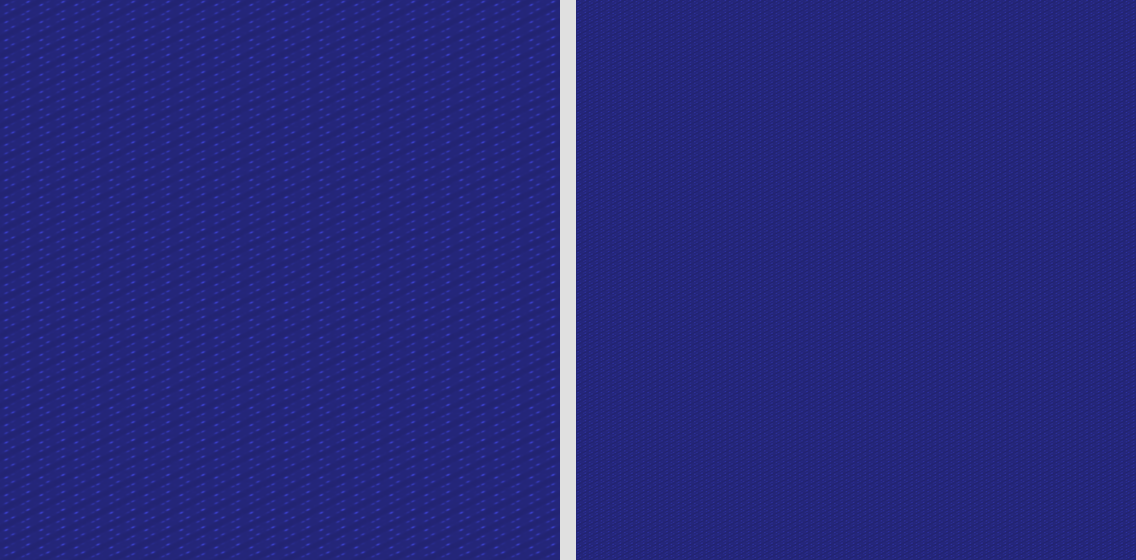
Left, the tile; right, the same tile 3 across and 3 down.
Reproduce this texture procedurally as a Shadertoy shader.

```glsl
// Dark indigo twill cloth with fine diagonal ribs and small bright thread flecks.

const float TAU = 6.2831853;
const vec2 REPEATS = vec2(16.0, 32.0);

float hash(vec2 p) {
    vec3 q = fract(vec3(p.xyx) * 0.1031);
    q += dot(q, q.yzx + 33.33);
    return fract((q.x + q.y) * q.z);
}

// Value noise that wraps after the given whole number of cells
float wrapNoise(vec2 uv, vec2 cells) {
    vec2 p = uv * cells;
    vec2 i = floor(p);
    vec2 f = fract(p);
    f = f * f * (3.0 - 2.0 * f);
    float low = mix(hash(mod(i, cells)), hash(mod(i + vec2(1, 0), cells)), f.x);
    float high = mix(hash(mod(i + vec2(0, 1), cells)), hash(mod(i + 1.0, cells)), f.x);
    return mix(low, high, f.y);
}

// Flecks where the light thread surfaces, two ribs of four in each repeat
float threadFlecks(vec2 p) {
    const vec4 across = vec4(0.18, 0.37, 0.66, 0.80);
    float light = 0.0;
    for (int rib = 0; rib < 2; rib++) {
        vec4 strength = rib == 0 ? vec4(0.55, 0.8, 0.25, 1.0) : vec4(0.95, 0.2, 0.5, 0.7);
        for (int k = 0; k < 4; k++) {
            vec2 center = vec2(across[k], across[k] + 0.08 + 0.46 * float(rib));
            vec2 q = p - center + 0.5;
            vec2 id = mod(floor(q), REPEATS);
            vec2 offset = (fract(q) - 0.5) / REPEATS;

            // Slight shift and wear from row to row
            float seed = float(k + 4 * rib);
            float rowWear = hash(vec2(seed, id.y));
            offset.y += (rowWear - 0.5) * 0.0015;

            // Short dashes that lean along the rib
            offset.y -= 0.3 * offset.x;
            vec2 d = offset / vec2(0.0034, 0.0018);
            light = max(light, strength[k] * (0.85 + 0.2 * rowWear) * exp(-dot(d, d)));
        }
    }
    return light;
}

void mainImage(out vec4 fragColor, in vec2 fragCoord) {
    vec2 uv = fragCoord / iResolution.xy;
    vec2 p = uv * REPEATS;

    // Paired diagonal ribs with a dark furrow between the pairs
    float phase = p.y - p.x;
    float fineRib = pow(0.5 + 0.5 * cos(TAU * 2.0 * (phase - 0.06)), 3.0);
    float ridge = 0.5 + 0.5 * cos(TAU * (phase - 0.31));
    float grain = wrapNoise(uv, vec2(192.0, 256.0));
    float light = 0.05 * fineRib + 0.08 * ridge + 0.04 * (grain - 0.5);

    light = clamp(light + threadFlecks(p), 0.0, 1.0);

    vec3 indigo = vec3(0.135, 0.141, 0.452);
    vec3 brightThread = vec3(0.225, 0.245, 0.79);
    fragColor = vec4(mix(indigo, brightThread, light), 1.0);
}
```
